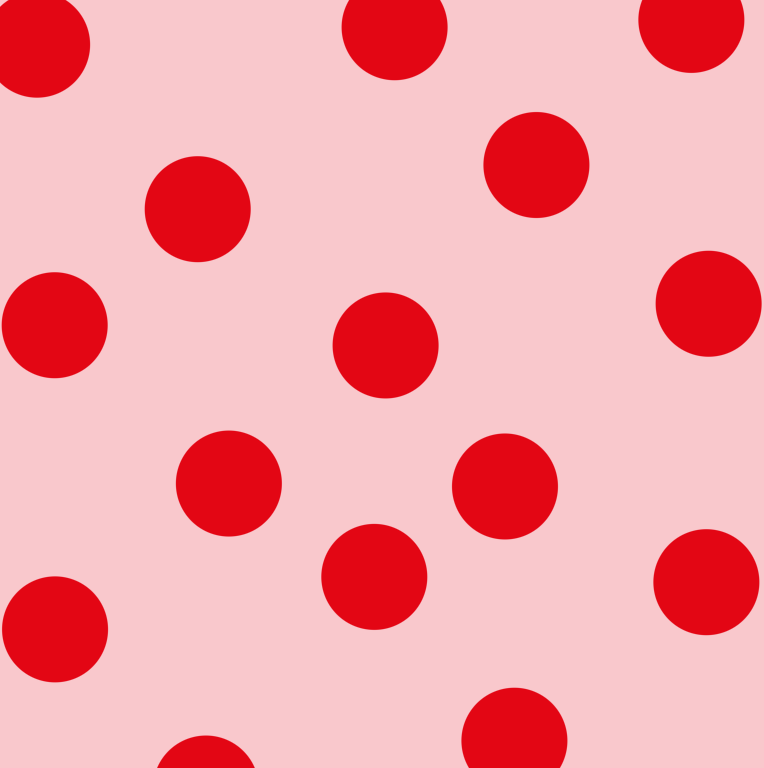
A Shadertoy shader for this pattern:

```glsl
const vec3 PINK = vec3(0.976, 0.784, 0.800);
const vec3 RED = vec3(0.890, 0.022, 0.080);
const vec2 SPACING = vec2(0.43, 0.183);
const vec2 ORIGIN = vec2(0.165, 0.0715);
const float DOT_RADIUS = 0.069;
const float MAX_JITTER = 0.048;
const float TAU = 6.28319;

vec2 hash22(vec2 p) {
    vec3 q = fract(p.xyx * vec3(0.1031, 0.1030, 0.0973));
    q += dot(q, q.yzx + 33.33);
    return fract((q.xx + q.yz) * q.zy);
}

// Random offset inside a disc
vec2 discJitter(vec2 cell, float reach) {
    vec2 rnd = hash22(cell + 17.0);
    float angle = TAU * rnd.x;
    return reach * sqrt(rnd.y) * vec2(cos(angle), sin(angle));
}

// Signed distance to the nearest dot of a jittered brick lattice
float scatteredDots(vec2 p, vec2 spacing, float radius, float reach) {
    float nearest = 1e3;
    float baseRow = floor(p.y / spacing.y);
    for (int j = -1; j <= 1; j++) {
        float row = baseRow + float(j);
        float stagger = 0.5 * mod(row + 1.0, 2.0);
        float baseColumn = floor(p.x / spacing.x - stagger);
        for (int i = -1; i <= 1; i++) {
            vec2 cell = vec2(baseColumn + float(i), row);
            vec2 center = (cell + 0.5 + vec2(stagger, 0.0)) * spacing;
            center += discJitter(cell, reach);
            nearest = min(nearest, length(p - center) - radius);
        }
    }
    return nearest;
}

// Antialiased coverage of a signed distance
float coverage(float dist, float pixel) {
    return 1.0 - smoothstep(-0.75 * pixel, 0.75 * pixel, dist);
}

void mainImage(out vec4 fragColor, in vec2 fragCoord) {
    float pixel = 1.0 / iResolution.y;
    vec2 p = fragCoord * pixel + ORIGIN;
    float dist = scatteredDots(p, SPACING, DOT_RADIUS, MAX_JITTER);
    fragColor = vec4(mix(PINK, RED, coverage(dist, pixel)), 1.0);
}
```
